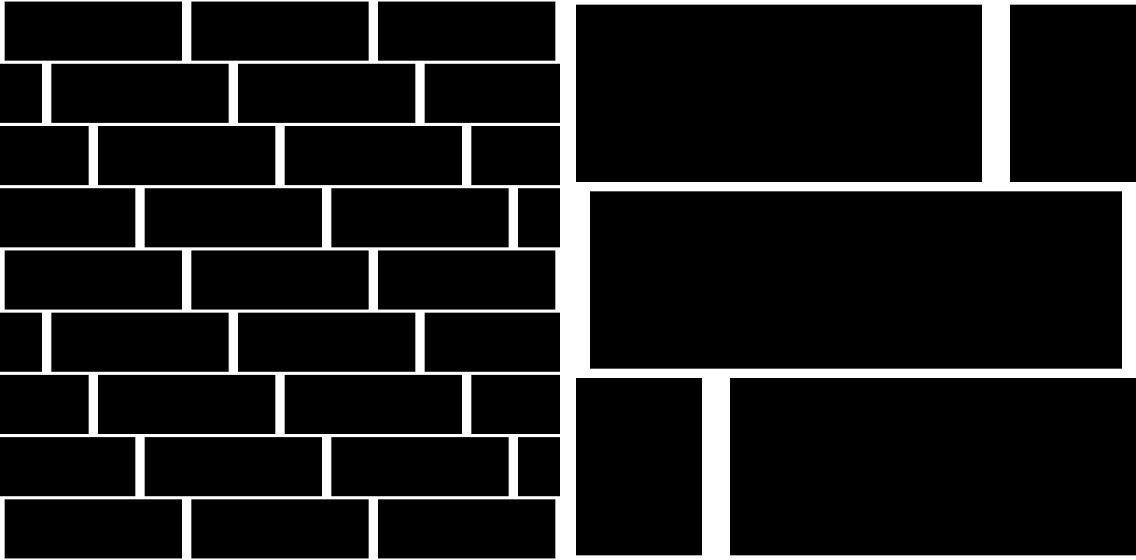
Left: the whole. Right: its middle third, enlarged.
This pattern is drawn by a WebGL 2 fragment shader. Its source:

```glsl
#version 300 es
precision highp float;
// Running bond of plain black bricks with white joints, three across and nine down.
// Each course is shifted by a quarter brick, so the stagger repeats every four courses.
// A brick is the product of two box-filtered bands, one along each axis.

uniform vec2 u_resolution;
out vec4 fragColor;

const vec2 BRICK_COUNT = vec2(3.0, 9.0);
const float COURSE_SHIFT = 0.25;            // in brick lengths
const vec2 JOINT_SHARE = vec2(0.05, 0.05);  // joint width as a share of the cell
const vec3 BRICK_COLOR = vec3(0.0);
const vec3 JOINT_COLOR = vec3(1.0);

// Position within a cell, from -0.5 to 0.5, with the courses staggered.
vec2 brickCell(vec2 uv, vec2 count, float shift) {
    vec2 grid = uv * count;
    grid.x += shift * floor(grid.y);
    return fract(grid) - 0.5;
}

// Coverage of a centred rectangle, smoothed over one pixel per axis.
float rectCoverage(vec2 p, vec2 halfSize, vec2 pixel) {
    vec2 band = clamp((halfSize - abs(p)) / pixel + 0.5, 0.0, 1.0);
    return band.x * band.y;
}

void main() {
    vec2 uv = gl_FragCoord.xy / u_resolution;
    vec2 pixel = BRICK_COUNT / u_resolution;  // one pixel in cell units

    vec2 cell = brickCell(uv, BRICK_COUNT, COURSE_SHIFT);
    vec2 halfBrick = 0.5 * (1.0 - JOINT_SHARE);
    float brick = rectCoverage(cell, halfBrick, pixel);

    fragColor = vec4(mix(JOINT_COLOR, BRICK_COLOR, brick), 1.0);
}
```
